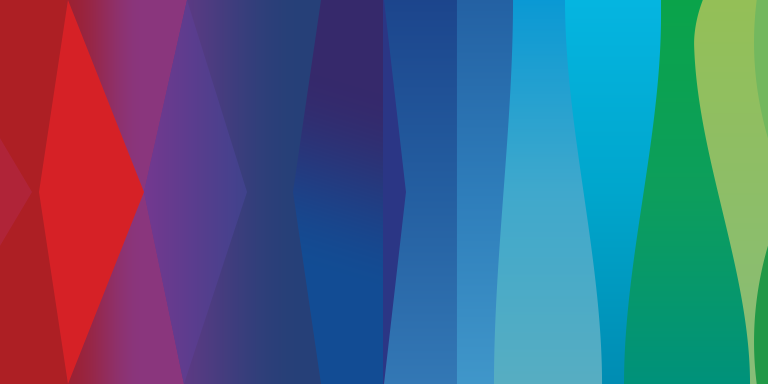
This background is drawn by a WebGL 2 fragment shader. Its source:

```glsl
#version 300 es
precision highp float;

uniform vec2 u_resolution;
out vec4 fragColor;

// Angular shapes: x at the top and bottom ends, x at the waist
const vec2 CHIP_RIGHT = vec2(-0.107, 0.0417);
const vec2 RED_LEFT = vec2(0.0885, 0.0508);
const vec2 RED_RIGHT = vec2(0.0885, 0.1875);
const vec2 VIOLET_LEFT = vec2(0.2415, 0.1875);
const vec2 VIOLET_RIGHT = vec2(0.2415, 0.3216);
const vec2 NAVY_LEFT = vec2(0.418, 0.3815);
const vec2 INDIGO_RIGHT = vec2(0.5, 0.5286);
const float VIOLET_LEAN = 0.004;

// Straight band starts
const float INDIGO_START = 0.4987;
const float STEEL_START = 0.595;

// Wavy bands: x at the top, x at the bottom
const vec2 AQUA_WAVE = vec2(0.668, 0.6432);
const vec2 CYAN_WAVE = vec2(0.7357, 0.7839);
const vec2 GREEN_WAVE = vec2(0.8607, 0.8125);
const vec2 LIME_WAVE = vec2(0.9036, 0.9766);
const float LIME_CREST = 0.12;
const float LIME_CURL = 0.8;
const float LEAF_TIP = 0.9818;
const float LEAF_CURVE = 0.29;

// Flat colours
const vec3 CRIMSON = vec3(0.68, 0.12, 0.14);
const vec3 CHIP = vec3(0.69, 0.14, 0.22);
const vec3 RED = vec3(0.84, 0.13, 0.15);
const vec3 WINE = vec3(0.61, 0.13, 0.20);
const vec3 MAGENTA = vec3(0.54, 0.21, 0.49);
const vec3 PURPLE = vec3(0.43, 0.22, 0.53);
const vec3 MIDNIGHT = vec3(0.15, 0.25, 0.47);
const vec3 VIOLET = vec3(0.45, 0.22, 0.56);
const vec3 VIOLET_FADE = vec3(0.25, 0.26, 0.55);
const vec3 NAVY_TOP = vec3(0.21, 0.16, 0.42);
const vec3 NAVY_LOW = vec3(0.07, 0.30, 0.58);
const vec3 INDIGO = vec3(0.17, 0.21, 0.52);
const vec3 LEAF_TOP = vec3(0.45, 0.72, 0.37);
const vec3 LEAF_LOW = vec3(0.13, 0.60, 0.28);

// Coverage of everything to the right of an edge
float rightOf(float x, float edge) {
    return clamp((x - edge) * u_resolution.x + 0.5, 0.0, 1.0);
}

// Coverage between two edges
float between(float x, float left, float right) {
    return rightOf(x, left) * (1.0 - rightOf(x, right));
}

// S-shaped edge running from top to bottom
float wave(vec2 ends, float start, float depth) {
    return mix(ends.x, ends.y, smoothstep(start, 1.0, depth));
}

// Gradient through three evenly spaced colours
vec3 ramp(vec3 top, vec3 middle, vec3 bottom, float t) {
    return t < 0.5 ? mix(top, middle, t * 2.0) : mix(middle, bottom, t * 2.0 - 1.0);
}

// Edge that bends once at the waist
float bent(vec2 edge, float depth) {
    return mix(edge.y, edge.x, abs(depth * 2.0 - 1.0));
}

void main() {
    vec2 p = gl_FragCoord.xy / u_resolution;
    float x = p.x;
    float depth = 1.0 - p.y;

    // Red side and its fade into magenta
    vec3 color = mix(CRIMSON, WINE, smoothstep(0.084, 0.093, x));
    color = mix(color, MAGENTA, smoothstep(0.085, 0.185, x));
    color = mix(color, CHIP, 1.0 - rightOf(x, bent(CHIP_RIGHT, depth)));
    color = mix(color, RED, between(x, bent(RED_LEFT, depth), bent(RED_RIGHT, depth)));

    // Violet diamond over the fade into midnight blue
    float lean = VIOLET_LEAN * (0.5 - depth);
    float violetLeft = bent(VIOLET_LEFT, depth) + lean;
    float violetRight = bent(VIOLET_RIGHT, depth) + lean;
    vec3 dusk = mix(PURPLE, MIDNIGHT, smoothstep(0.17, 0.39, x));
    vec3 violet = mix(VIOLET, VIOLET_FADE, clamp((x - 0.19) / 0.13, 0.0, 1.0));
    color = mix(color, dusk, rightOf(x, violetLeft));
    color = mix(color, violet, between(x, violetLeft, violetRight));

    // Navy panel with a slightly tilted gradient
    float tilted = depth - 0.6 * (x - 0.44);
    vec3 navy = mix(NAVY_TOP, NAVY_LOW, smoothstep(0.2, 0.74, tilted));
    color = mix(color, navy, rightOf(x, bent(NAVY_LEFT, depth)));

    // Blue bands and the indigo wedge
    vec3 blue = ramp(vec3(0.11, 0.27, 0.55), vec3(0.14, 0.37, 0.63), vec3(0.20, 0.47, 0.71), depth);
    vec3 steel = ramp(vec3(0.14, 0.38, 0.64), vec3(0.18, 0.49, 0.73), vec3(0.25, 0.59, 0.79), depth);
    color = mix(color, INDIGO, rightOf(x, INDIGO_START));
    color = mix(color, blue, rightOf(x, bent(INDIGO_RIGHT, depth)));
    color = mix(color, steel, rightOf(x, STEEL_START));

    // Wavy bands
    vec3 aqua = ramp(vec3(0.04, 0.60, 0.83), vec3(0.25, 0.66, 0.80), vec3(0.34, 0.68, 0.76), depth);
    vec3 cyan = ramp(vec3(0.02, 0.71, 0.88), vec3(0.0, 0.65, 0.80), vec3(0.0, 0.55, 0.70), depth);
    vec3 green = ramp(vec3(0.04, 0.64, 0.29), vec3(0.05, 0.62, 0.36), vec3(0.0, 0.57, 0.48), depth);
    vec3 lime = mix(vec3(0.58, 0.75, 0.34), vec3(0.53, 0.74, 0.47), depth);
    float curl = max(LIME_CREST - depth, 0.0);
    color = mix(color, aqua, rightOf(x, wave(AQUA_WAVE, 0.0, depth)));
    color = mix(color, cyan, rightOf(x, wave(CYAN_WAVE, 0.0, depth)));
    color = mix(color, green, rightOf(x, wave(GREEN_WAVE, 0.04, depth)));
    color = mix(color, lime, rightOf(x, wave(LIME_WAVE, 0.09, depth) + LIME_CURL * curl * curl));

    // Leaves rounding in from the right border
    vec2 bow = depth - vec2(0.11, 0.89);
    vec2 leaf = LEAF_TIP + LEAF_CURVE * bow * bow;
    color = mix(color, LEAF_TOP, rightOf(x, leaf.x));
    color = mix(color, LEAF_LOW, rightOf(x, leaf.y));

    fragColor = vec4(color, 1.0);
}
```
